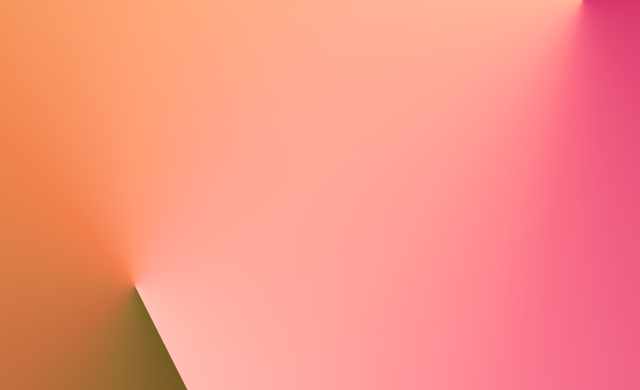
This background is drawn by a WebGL 2 fragment shader. Its source:

```glsl
#version 300 es
precision highp float;
// Two conic gradients: a peach and olive sweep, tinted by a magenta fan from the top right.

uniform vec2 u_resolution;
out vec4 fragColor;

// Piecewise linear ramp; each stop holds a colour (0-255) and its angle in degrees.
vec3 ramp(vec4 stops[8], float angle) {
    vec3 color = stops[0].rgb;
    for (int i = 1; i < 8; i++) {
        float t = (angle - stops[i - 1].a) / (stops[i].a - stops[i - 1].a);
        color = mix(color, stops[i].rgb, clamp(t, 0.0, 1.0));
    }
    return color / 255.0;
}

// Offsets of the left sweep, clockwise from its hard edge.
vec3 sweep(float angle) {
    return ramp(vec4[8](
        vec4(-139, -84, -128, 0),
        vec4(-105, -70, -114, 37),
        vec4(-60, -70, -104, 79),
        vec4(-43, -62, -98, 117),
        vec4(-13, -57, -90, 167),
        vec4(0, -30, -52, 207),
        vec4(0, -18, -20, 247),
        vec4(0, 15, 14, 360)), angle);
}

// Colours of the right fan, from left through down to right.
vec3 fan(float angle) {
    return ramp(vec4[8](
        vec4(255, 196, 170, -90),
        vec4(255, 180, 166, -56),
        vec4(255, 164, 160, -37),
        vec4(255, 138, 150, -18),
        vec4(250, 117, 142, -7),
        vec4(240, 100, 137, 8),
        vec4(229, 86, 132, 30),
        vec4(213, 67, 120, 90)), angle);
}

void main() {
    vec2 p = gl_FragCoord.xy / u_resolution.y;
    float aspect = u_resolution.x / u_resolution.y;

    // Angles about the two centres
    vec2 toSweep = p - vec2(0.211 * aspect, 0.266);
    vec2 toFan = p - vec2(0.911 * aspect, 1.002);
    float sweepAngle = mod(degrees(atan(toSweep.x, toSweep.y)) - 153.2, 360.0);
    float fanAngle = degrees(atan(toFan.x, -toFan.y));

    // Smooth the hard edge across one pixel
    vec3 offset = sweep(sweepAngle);
    float turn = radians(sweepAngle);
    float side = length(toSweep) * sin(turn) * u_resolution.y;
    if (cos(turn) > 0.0 && abs(side) < 0.5) {
        offset = mix(sweep(360.0), sweep(0.0), side + 0.5);
    }

    fragColor = vec4(clamp(fan(fanAngle) + offset, 0.0, 1.0), 1.0);
}
```
